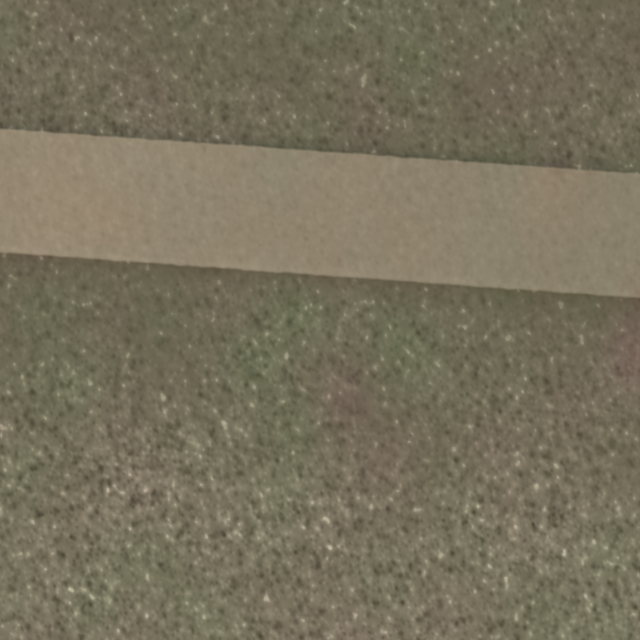
Write a WebGL 1 fragment shader that draws this texture.

```glsl
precision highp float;
uniform vec2 u_resolution;

vec3 hash3(vec2 cell) {
  vec3 q = fract(cell.xyx * vec3(0.1031, 0.1030, 0.0973));
  q += dot(q, q.yxz + 33.33);
  return fract((q.xxy + q.yzz) * q.zyx);
}

// Cellular noise: soft grains with random centres and signed shades.
float grains(vec2 p, float sharpness) {
  vec2 cell = floor(p);
  float sum = 0.0;
  for (int j = -1; j <= 1; j++) {
    for (int i = -1; i <= 1; i++) {
      vec2 id = cell + vec2(float(i), float(j));
      vec3 h = hash3(id);
      vec2 d = p - id - h.xy;
      sum += (h.z * 2.0 - 1.0) * exp(-sharpness * dot(d, d));
    }
  }
  return sum;
}

void main() {
  vec2 uv = gl_FragCoord.xy / u_resolution;
  vec2 skewed = vec2(uv.x + 0.22 * uv.y, uv.y - 0.12 * uv.x) + 3.0;

  // Signed heights relative to the two sloping stripe edges.
  float ragged = 0.0012 * grains(uv * 70.0 + 11.0, 4.0);
  float fromTop = uv.y - (0.799 - 0.070 * uv.x) + ragged;
  float fromBottom = uv.y - (0.606 - 0.072 * uv.x) + ragged;
  float stripe = smoothstep(-0.003, 0.003, fromBottom)
               * (1.0 - smoothstep(-0.003, 0.003, fromTop));

  // Stones, fine grit and broad mottling.
  float stones = grains(skewed * vec2(88.0, 72.0), 5.5);
  float grit = grains(skewed.yx * vec2(135.0, 165.0) + 40.0, 5.0);
  float mottle = grains(uv * 9.0 + 20.0, 2.5);
  float tint = grains(uv * vec2(13.0, 11.0) + 70.0, 2.5);

  // Asphalt, lighter and coarser towards the bottom.
  float near = 1.0 - smoothstep(0.0, 0.62, uv.y);
  vec3 asphalt = mix(vec3(0.425, 0.402, 0.328), vec3(0.474, 0.449, 0.372), near);
  float contrast = mix(0.065, 0.112, near) * (1.0 + 0.3 * mottle);
  contrast *= 1.0 - 0.55 * exp(-abs(fromBottom) * 28.0);
  float speck = stones + 0.6 * grit;
  asphalt += contrast * speck * vec3(1.0, 0.97, 0.9);
  asphalt += 0.07 * smoothstep(0.65, 1.2, speck) * vec3(1.0, 0.95, 0.8);
  asphalt += 0.012 * mottle + tint * vec3(0.014, -0.006, 0.008);

  // Dark seams along the stripe.
  float lowerSeam = exp(-max(-fromBottom, 0.0) * 55.0) * step(fromBottom, 0.01);
  float upperSeam = exp(-max(fromTop, 0.0) * 100.0) * step(-0.01, fromTop);
  asphalt -= lowerSeam * vec3(0.045, 0.055, 0.055);
  asphalt -= upperSeam * vec3(0.085, 0.070, 0.060);

  // Worn paint with a warm left and a greyer right.
  vec3 paint = mix(vec3(0.578, 0.532, 0.448), vec3(0.538, 0.497, 0.413), uv.x);
  paint += 0.022 * stones + 0.018 * grit;
  paint += 0.008 * mottle + tint * vec3(0.009, -0.004, -0.005);
  paint += 0.02 * exp(-abs(fromBottom - 0.006) * 180.0);

  gl_FragColor = vec4(clamp(mix(asphalt, paint, stripe), 0.0, 1.0), 1.0);
}
```
